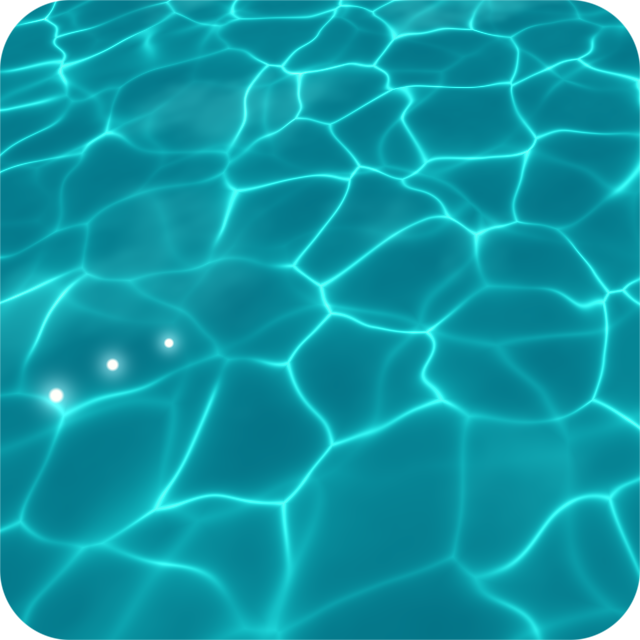
Reproduce this texture procedurally as a WebGL 1 fragment shader.

```glsl
precision highp float;
uniform vec2 u_resolution;

vec2 hash2(vec2 p) {
  vec3 h = fract(p.xyx * vec3(0.1031, 0.1030, 0.0973));
  h += dot(h, h.yzx + 33.33);
  return fract((h.xx + h.yz) * h.zy);
}

float noise(vec2 p) {
  vec2 cell = floor(p), f = fract(p);
  f = f * f * (3.0 - 2.0 * f);
  return mix(mix(hash2(cell).x, hash2(cell + vec2(1, 0)).x, f.x),
             mix(hash2(cell + vec2(0, 1)).x, hash2(cell + vec2(1, 1)).x, f.x), f.y);
}

float fbm(vec2 p) {
  float sum = 0.0, amp = 0.5;
  for (int i = 0; i < 4; i++) {
    sum += amp * noise(p);
    p = mat2(1.6, 1.2, -1.2, 1.6) * p + 7.3;
    amp *= 0.5;
  }
  return sum;
}

vec2 warp(vec2 p) {
  p += 0.55 * (vec2(noise(p * 1.1), noise(p * 1.1 + 37.0)) - 0.5);
  return p + 0.16 * (vec2(noise(p * 2.7 + 11.0), noise(p * 2.7 + 53.0)) - 0.5);
}

// x: closeness measure to a cell edge, y: to a junction of three cells
vec2 cellEdges(vec2 p) {
  vec2 cell = floor(p);
  vec3 nearest = vec3(9.0);
  for (int j = -2; j <= 2; j++) {
    for (int i = -2; i <= 2; i++) {
      vec2 id = cell + vec2(i, j);
      float d = length(id + 0.1 + 0.8 * hash2(id) - p);
      if (d < nearest.x) nearest = vec3(d, nearest.xy);
      else if (d < nearest.y) nearest = vec3(nearest.x, d, nearest.y);
      else nearest.z = min(nearest.z, d);
    }
  }
  return nearest.yz - nearest.x;
}

// Bright filaments whose strength and sharpness wander along their length
float caustics(vec2 p, float width) {
  vec2 e = cellEdges(warp(p));
  float strength = smoothstep(0.25, 0.75, noise(p * 1.3 + 19.0));
  float w = width * mix(1.7, 1.0, strength);
  float core = w * w / (w * w + e.x * e.x);
  float glow = 0.22 * exp(-6.0 * e.x);
  float junction = 0.25 * exp(-9.0 * e.y);
  return core * mix(0.16, 0.78, strength) + glow * (0.5 + 0.5 * strength) + junction;
}

vec3 waterColor(float light) {
  vec3 color = vec3(0.015, 0.45, 0.525) + light * vec3(0.07, 0.5, 0.42);
  color.r += 0.11 * light * light * light;
  return min(color, vec3(0.6, 0.99, 0.97));
}

void main() {
  vec2 uv = gl_FragCoord.xy / u_resolution;

  // Pool floor seen in perspective, slanted up to the right
  float scale = 1.0 / (1.9 - uv.y);
  vec2 pool = scale * vec2(7.0 * (uv.x - 0.5), 13.0);
  pool.y -= 0.28 * pool.x;

  float light = 0.2 * (fbm(pool * 1.2) - 0.22);
  light += caustics(pool + 40.0, 0.036 * (0.6 + 0.6 * scale));
  light += 0.3 * caustics(pool * 0.8 + 71.0, 0.08);

  // Pale haze patches, stronger towards the far side
  float haze = smoothstep(0.52, 0.8, fbm(pool * 0.8 + 90.0));
  light += haze * mix(0.12, 0.28, uv.y);
  vec3 color = waterColor(light);
  color.r += 0.08 * haze * uv.y;

  // Sun glints in a rising row
  for (int i = 0; i < 3; i++) {
    float k = float(i);
    vec2 center = vec2(0.088 + 0.088 * k, 0.382 + 0.055 * k - 0.007 * k * k);
    float radius = 0.014 - 0.0025 * k;
    float d = length(uv - center);
    color += vec3(0.4, 0.3, 0.28) * exp(-d * d / (4.0 * radius * radius));
    color = mix(color, vec3(1.0, 1.0, 0.98), smoothstep(radius, radius * 0.5, d));
  }

  // White rounded corners
  vec2 corner = abs(uv - 0.5) - 0.39;
  float outside = length(max(corner, 0.0)) - 0.11;
  float pixel = 1.0 / min(u_resolution.x, u_resolution.y);
  color = mix(color, vec3(1.0), smoothstep(-pixel, pixel, outside));
  gl_FragColor = vec4(clamp(color, 0.0, 1.0), 1.0);
}
```
